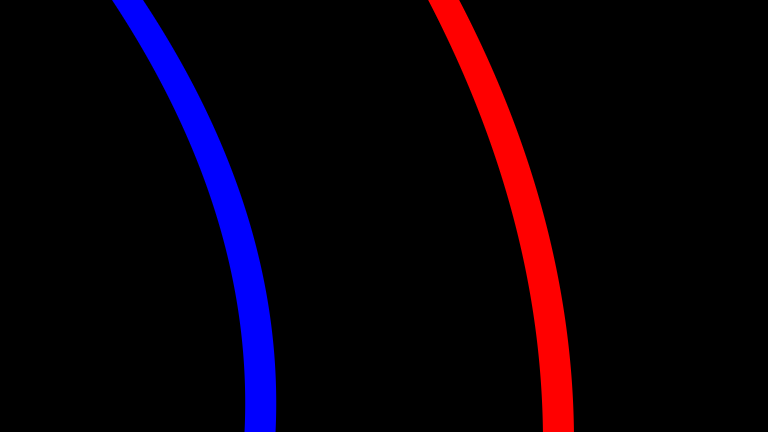
Give the GLSL for this background, as a WebGL 1 fragment shader.

```glsl
precision highp float;

uniform vec2 u_resolution;

const vec3 BACKGROUND = vec3(0.0);
const vec3 BLUE = vec3(0.0, 0.0, 1.0);
const vec3 RED = vec3(1.0, 0.0, 0.0);
const float HALF_WIDTH = 0.0359;

// Coverage of a sideways parabola with constant horizontal thickness.
float parabolaBand(vec2 p, vec2 apex, float curvature, float halfWidth, float pixel) {
    float dy = p.y - apex.y;
    float center = apex.x - curvature * dy * dy;
    float slope = 2.0 * curvature * dy;
    float signedDistance = (abs(p.x - center) - halfWidth) / sqrt(1.0 + slope * slope);
    return clamp(0.5 - signedDistance / pixel, 0.0, 1.0);
}

void main() {
    // Canvas height is one unit
    float pixel = 1.0 / u_resolution.y;
    vec2 p = gl_FragCoord.xy * pixel;

    float blueBand = parabolaBand(p, vec2(0.6035, 0.067), 0.3542, HALF_WIDTH, pixel);
    float redBand = parabolaBand(p, vec2(1.2928, -0.023), 0.254, HALF_WIDTH, pixel);

    vec3 color = mix(BACKGROUND, BLUE, blueBand);
    color = mix(color, RED, redBand);
    gl_FragColor = vec4(color, 1.0);
}
```
